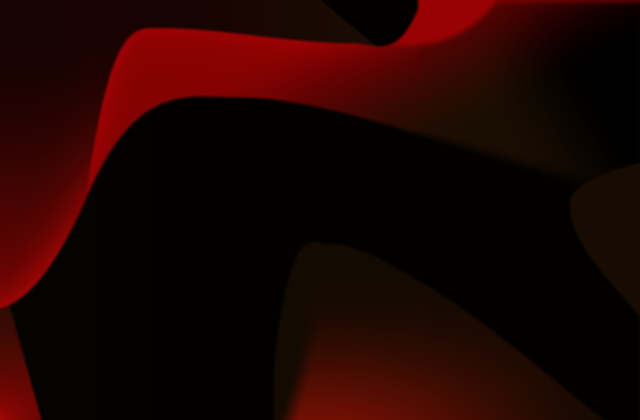
Reproduce this background procedurally as a WebGL 1 fragment shader.

```glsl
precision highp float;
// A glowing red ribbon folds across a black field, with dim brown lobes below
// and at the right. Outlines are chains of cubic spans, turned into approximate
// signed distances; each form is then shaded with soft gradients.

#define ASPECT 1.524
#define EDGE 0.006
#define BLACK vec3(0.006, 0.003, 0.0)
#define BROWN vec3(0.10, 0.05, 0.008)
#define MAROON vec3(0.09, 0.012, 0.006)
#define RED vec3(0.52, 0.008, 0.008)
#define EMBER vec3(0.38, 0.022, 0.008)

uniform vec2 u_resolution;

// Cubic between two knots (position, value, slope); returns value and slope.
vec2 span(float x, vec3 a, vec3 b) {
  float w = b.x - a.x;
  float d = b.y - a.y;
  float t = clamp((x - a.x) / w, 0.0, 1.0);
  float c1 = w * a.z;
  float c2 = 3.0 * d - w * (2.0 * a.z + b.z);
  float c3 = w * (a.z + b.z) - 2.0 * d;
  return vec2(a.y + t * (c1 + t * (c2 + t * c3)),
              (c1 + t * (2.0 * c2 + 3.0 * t * c3)) / w);
}

// Approximate distance of a value above a curve.
float above(float y, vec2 curve) {
  return (y - curve.x) * inversesqrt(1.0 + curve.y * curve.y);
}

float cover(float d, float softness) {
  return smoothstep(-softness, softness, d);
}

vec2 ribbonBase(float x) {
  vec3 bend = vec3(0.208, 0.534, 2.3);
  vec3 top = vec3(0.565, 0.768, 0.0);
  vec3 fall = vec3(0.992, 0.683, -0.28);
  if (x < bend.x) return span(x, vec3(0.0, 0.266, 0.25), bend);
  if (x < top.x) return span(x, bend, top);
  if (x < fall.x) return span(x, top, fall);
  return span(x, fall, vec3(1.524, 0.53, -0.3));
}

vec2 ribbonCrest(float x) {
  vec3 top = vec3(0.377, 0.933, 0.0);
  vec3 dip = vec3(0.84, 0.897, 0.0);
  if (x < top.x) return span(x, vec3(0.205, 0.53, 7.3), top);
  if (x < dip.x) return span(x, top, dip);
  return span(x, dip, vec3(1.0, 0.99, 2.6));
}

vec2 lowerLobe(float x) {
  vec3 top = vec3(0.784, 0.419, 0.0);
  vec3 fall = vec3(0.992, 0.335, -0.57);
  if (x < top.x) return span(x, vec3(0.651, 0.13, 8.0), top);
  if (x < fall.x) return span(x, top, fall);
  return span(x, fall, vec3(1.45, -0.01, -0.8));
}

vec2 rightLobe(float y) {
  vec3 tip = vec3(0.514, 1.357, 0.0);
  if (y < tip.x) return span(y, vec3(0.246, 1.524, -0.85), tip);
  return span(y, tip, vec3(0.615, 1.535, 4.0));
}

void main() {
  vec2 p = gl_FragCoord.xy / u_resolution * vec2(ASPECT, 1.0);

  // Black field with a faint warm haze at the left.
  vec3 color = BLACK + vec3(0.012, 0.009, 0.0) * (1.0 - smoothstep(0.1, 0.5, p.x));

  // Corner wedge, brightest at its foot.
  float wedge = cover(0.099 - 0.28 * p.y - p.x, EDGE);
  vec3 wedgeColor = mix(BROWN, EMBER, 1.0 - smoothstep(0.0, 0.4, p.y));
  wedgeColor += 0.5 * RED * exp(-length(p) / 0.06);
  color = mix(color, wedgeColor, wedge);

  // Lower lobe, with an ember fold rising from below.
  float lobe = cover(-above(p.y, lowerLobe(p.x)), EDGE) * cover(p.x - 0.652, EDGE);
  float foldX = 0.675 + 0.34 * p.y - 0.45 * p.y * p.y;
  float fold = smoothstep(-0.015, 0.04, p.x - foldX);
  float heat = pow(1.0 - smoothstep(-0.08, 0.36, p.y), 1.3);
  heat *= 1.0 - smoothstep(0.75, 1.5, p.x);
  color = mix(color, 0.75 * BROWN + 1.1 * EMBER * heat * fold, lobe);

  // Sheet behind the ribbon: maroon at the left, brown fading out at the right.
  float baseDistance = above(p.y, ribbonBase(p.x));
  float sheet = cover(baseDistance, EDGE + 0.02 * smoothstep(0.8, 1.4, p.x));
  float rightFade = 1.0 - smoothstep(-0.24, 0.06, p.x + 0.58 * (p.y - 1.0) - 1.25);
  float opening = cover(p.x - 0.764 - 1.2 * (1.0 - p.y), EDGE);
  opening *= 1.0 - smoothstep(0.985, 1.005, p.x);
  vec3 sheetColor = mix(MAROON, BROWN, smoothstep(0.3, 1.1, p.x)) * rightFade;
  float leftSide = 1.0 - smoothstep(0.15, 0.42, p.x);
  float lowGlow = 0.55 * (1.0 - smoothstep(0.25, 0.9, p.y));
  sheetColor += RED * leftSide * (lowGlow + 0.5 * exp(-max(baseDistance, 0.0) / 0.05));

  // Ribbon face, cooling from red to brown along a slanted direction.
  vec2 crest = ribbonCrest(p.x);
  float crestDistance = -above(p.y, crest);
  float tailSide = cover(p.x - 0.996, EDGE);
  float face = max(cover(crestDistance, EDGE), tailSide);
  face *= smoothstep(0.17, 0.215, p.x);
  float along = p.x - 1.8 * (p.y - 0.75);
  float warmth = 1.0 - smoothstep(0.4, 1.25, along);
  vec3 faceColor = BROWN * rightFade * smoothstep(0.6, 1.2, along) + RED * warmth;
  float rim = exp(-max(crestDistance, 0.0) / 0.035) * (1.0 - tailSide);
  faceColor += 0.2 * RED * rim * warmth;

  // Bright tail turning up out of the ribbon.
  vec2 tail = span(p.x, vec3(0.84, 0.897, 0.0), vec3(1.185, 1.0, 1.25));
  float tailMask = cover(above(p.y, tail), 2.0 * EDGE) * smoothstep(0.84, 0.95, p.x);
  faceColor = mix(faceColor, 1.15 * RED, tailMask);

  sheetColor = mix(sheetColor, BLACK, opening);
  color = mix(color, mix(sheetColor, faceColor, face), sheet);

  // Right lobe in front.
  float side = cover(above(p.x, rightLobe(p.y)), EDGE);
  color = mix(color, BROWN * 0.95, side);

  gl_FragColor = vec4(color, 1.0);
}
```
